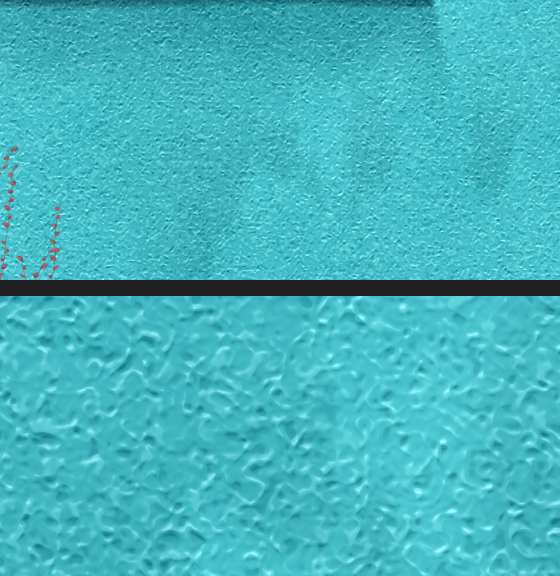
Top: the whole. Bottom: its middle third, enlarged.
A WebGL 2 fragment shader for this texture:

```glsl
#version 300 es
precision highp float;

uniform vec2 u_resolution;
out vec4 fragColor;

float hash(vec2 cell) {
    uvec2 k = uvec2(ivec2(cell)) * uvec2(1597u, 3571u);
    uint n = (k.x ^ (k.y << 7)) * 747796405u + 2891336u;
    n = ((n >> 15) ^ n) * 277803u;
    n = ((n >> 13) ^ n) * 668265u;
    return float((n >> 16) & 65535u) / 65535.0;
}

float noise(vec2 p) {
    vec2 i = floor(p), f = p - i;
    f = f * f * (3.0 - 2.0 * f);
    float low = mix(hash(i), hash(i + vec2(1, 0)), f.x);
    float high = mix(hash(i + vec2(0, 1)), hash(i + vec2(1, 1)), f.x);
    return mix(low, high, f.y);
}

float fbm(vec2 p) {
    float sum = 0.0, amplitude = 0.53;
    for (int i = 0; i < 4; i++) {
        sum += amplitude * noise(p);
        p = mat2(1.6, 1.2, -1.2, 1.6) * p + 17.0;
        amplitude *= 0.5;
    }
    return sum;
}

// Height of the plaster: two crossing sets of ridges plus fine grains
float plaster(vec2 p) {
    p += 0.008 * vec2(noise(p * 35.0), noise(p * 35.0 + 50.0));
    vec2 turned = mat2(0.8, 0.6, -0.6, 0.8) * p;
    float ridges = 1.0 - abs(2.0 * noise(turned * 66.0) - 1.0);
    float crossing = 1.0 - abs(2.0 * noise(p * 60.0 + 40.0) - 1.0);
    return 0.6 * ridges + 0.55 * crossing + 0.65 * noise(turned.yx * 125.0 + 9.0);
}

// Climbing stem with leaves; vine = root x, bottom, top, lean
vec3 addVine(vec3 color, vec2 p, vec4 vine, float id) {
    float aa = 0.7 / u_resolution.y;
    float bend = vine.x + vine.w * p.y + 0.012 * (noise(vec2(p.y * 22.0, id * 7.0)) - 0.5);
    float inside = step(vine.y, p.y) * step(p.y, vine.z);
    float stem = inside * (1.0 - smoothstep(0.0014 - aa, 0.0014 + aa, abs(p.x - bend)));
    color = mix(color, vec3(0.42, 0.42, 0.42), 0.75 * stem);

    float row = floor(p.y / 0.03);
    float chance = hash(vec2(row, id + 31.0));
    float leafY = (row + 0.4 + 0.2 * chance) * 0.03;
    float side = mod(row, 2.0) * 2.0 - 1.0;
    vec2 d = p - vec2(bend + side * 0.006, leafY);
    d = mat2(0.8, -0.6 * side, 0.6 * side, 0.8) * d * vec2(0.85, 1.2);
    float radius = 0.006 + 0.005 * chance + 0.003 * (noise(p * 160.0) - 0.5);
    float leaf = 1.0 - smoothstep(radius - aa, radius + aa, length(d));
    leaf *= step(vine.y, leafY) * step(leafY, vine.z) * step(0.12, chance);
    float dry = step(0.72, hash(vec2(row, id + 77.0))) * step(p.y, 0.17);
    vec3 leafColor = mix(vec3(0.64, 0.31, 0.34), vec3(0.52, 0.41, 0.25), dry);
    return mix(color, leafColor * (0.75 + 0.5 * noise(p * 140.0)), 0.85 * leaf);
}

void main() {
    vec2 p = gl_FragCoord.xy / u_resolution.y;
    vec3 color = vec3(0.302, 0.776, 0.814);

    // Broad fading and damp stains
    color += vec3(0.1, 0.09, 0.09) * (fbm(p * vec2(2.5, 2.0) + 3.0) - 0.5);
    float damp = smoothstep(0.46, 0.58, fbm(p * vec2(4.5, 2.2) + 21.0));
    float dampZone = smoothstep(0.25, 0.8, p.x) * (1.0 - smoothstep(0.35, 0.9, p.y));
    color -= vec3(0.04, 0.06, 0.057) * damp * (0.2 + 0.8 * dampZone);

    // Shade below the eave, ending in a slanted edge
    float eaveEnd = 1.545 + 0.22 * (1.0 - p.y);
    float covered = 1.0 - smoothstep(-0.015, 0.015, p.x - eaveEnd);
    float fade = smoothstep(0.58, 1.0, p.y + 0.1 * (fbm(p * 5.0) - 0.5));
    color -= vec3(0.08, 0.125, 0.12) * fade * covered;
    color += 0.02 * (1.0 - covered) * smoothstep(0.3, 0.9, p.y);
    float lip = smoothstep(0.965, 1.0, p.y + 0.008 * sin(p.x * 5.0));
    color -= vec3(0.08, 0.2, 0.2) * lip * covered;

    // Raking light from above, with pale worn crests and dim hollows
    float height = plaster(p);
    float slope = height - plaster(p + vec2(-0.0007, 0.0039));
    float patchy = 0.88 + 0.24 * noise(p * 9.0);
    color += vec3(0.13, 0.13, 0.125) * clamp(slope, -0.5, 0.5) * patchy;
    color += vec3(0.15, 0.085, 0.08) * smoothstep(0.16, 0.5, slope) * patchy * (1.0 - 0.6 * lip);
    color -= vec3(0.04, 0.085, 0.08) * smoothstep(0.18, 0.55, -slope) * patchy;
    color += vec3(0.09, 0.065, 0.06) * (smoothstep(1.15, 1.5, height) - 0.3);
    color -= vec3(0.05, 0.07, 0.065) * (1.0 - smoothstep(0.55, 0.85, height));

    // Vines in the lower left corner
    vec4 vines[5] = vec4[5](
        vec4(0.005, 0.0, 0.41, 0.115), vec4(0.183, 0.0, 0.28, 0.11),
        vec4(0.097, 0.0, 0.09, -0.22), vec4(-0.16, 0.36, 0.48, 0.43),
        vec4(0.12, 0.0, 0.11, 0.55));
    for (int i = 0; i < 5; i++) color = addVine(color, p, vines[i], float(i));

    fragColor = vec4(clamp(color, 0.0, 1.0), 1.0);
}
```
